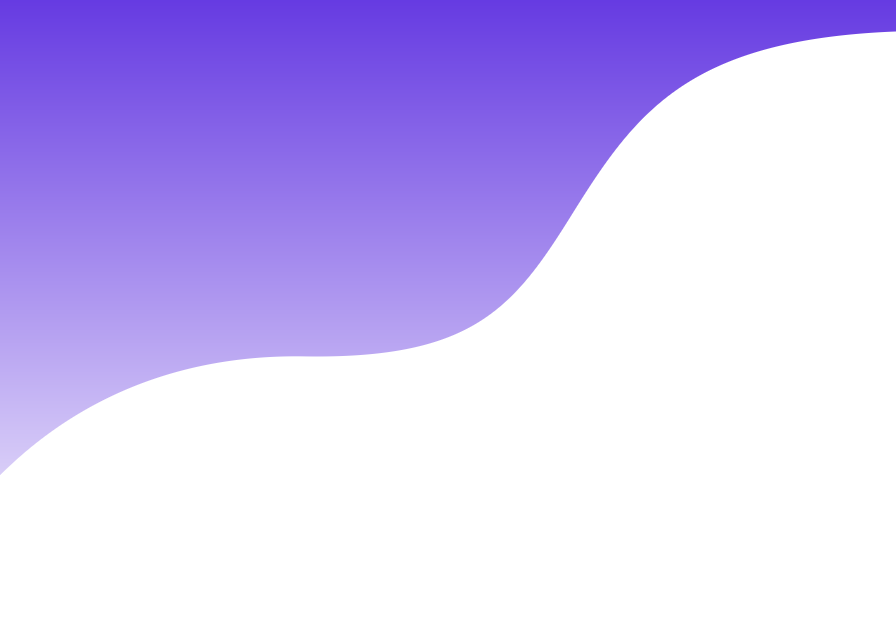
This background is drawn by a Shadertoy shader. Its source:

```glsl
// A violet gradient hangs from the top edge and fades to white downwards.
// Its lower border is a wave of three joined cubic Bezier curves; each is
// solved for height at the pixel's x, then smoothed by distance to the edge.

#define VIOLET vec3(0.400, 0.230, 0.885)
#define PAPER vec3(1.0)
#define FADE_END 0.0       // height at which the gradient reaches PAPER
#define SOLVE_STEPS 20     // halvings used to find the curve parameter
#define EDGE_PIXELS 1.0    // width of the smoothed border

// Joints of the wave, in fractions of the canvas
#define LEFT_END vec2(0.0, 0.2527)
#define SHELF vec2(0.3411, 0.4396)
#define SLOPE vec2(0.6380, 0.6621)
#define RIGHT_END vec2(1.0, 0.9505)

vec2 bezier(vec2 a, vec2 b, vec2 c, vec2 d, float t) {
    float s = 1.0 - t;
    return s * s * s * a + 3.0 * s * t * (s * b + t * c) + t * t * t * d;
}

vec2 bezierTangent(vec2 a, vec2 b, vec2 c, vec2 d, float t) {
    float s = 1.0 - t;
    return 3.0 * (s * s * (b - a) + 2.0 * s * t * (c - b) + t * t * (d - c));
}

// Signed distance in pixels to the wave, positive above it
float waveDistance(vec2 uv) {
    // Choose the segment that spans this x
    vec2 a = LEFT_END, b = vec2(0.0911, 0.3810), c = vec2(0.2083, 0.4432), d = SHELF;
    if (uv.x > SLOPE.x) {
        a = SLOPE; b = vec2(0.7096, 0.8242); c = vec2(0.7682, 0.9377); d = RIGHT_END;
    } else if (uv.x > SHELF.x) {
        a = SHELF; b = vec2(0.5273, 0.4359); c = vec2(0.5729, 0.5147); d = SLOPE;
    }

    // Bisect for the parameter, as x grows steadily along each segment
    float t = 0.5, halfStep = 0.25;
    for (int i = 0; i < SOLVE_STEPS; i++) {
        t += bezier(a, b, c, d, t).x < uv.x ? halfStep : -halfStep;
        halfStep *= 0.5;
    }

    // Turn the vertical gap into a distance across the edge
    vec2 tangent = normalize(bezierTangent(a, b, c, d, t) * iResolution.xy);
    float gap = (uv.y - bezier(a, b, c, d, t).y) * iResolution.y;
    return gap * tangent.x;
}

void mainImage(out vec4 fragColor, in vec2 fragCoord) {
    vec2 uv = fragCoord / iResolution.xy;

    // Vertical fade, then cover by the wave
    float fade = clamp((uv.y - FADE_END) / (1.0 - FADE_END), 0.0, 1.0);
    vec3 gradient = mix(PAPER, VIOLET, fade);
    float cover = clamp(waveDistance(uv) / EDGE_PIXELS + 0.5, 0.0, 1.0);

    fragColor = vec4(mix(PAPER, gradient, cover), 1.0);
}
```
